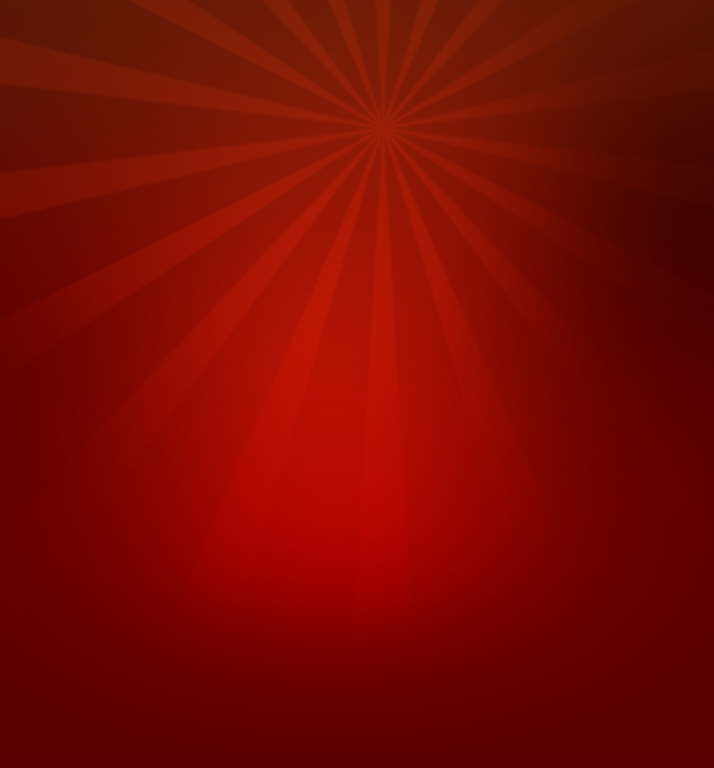
A Shadertoy shader for this background:

```glsl
// A deep red backdrop: a tall soft glow, a brown tint along the top, a dark
// patch at the right, and eighteen faint rays fanning out of a hub high up.
// Gaussian falloffs make the light; a repeated angle makes the rays.

const float TAU = 6.2831853;

float bell(float d, float sigma) {
    return exp(-0.5 * d * d / (sigma * sigma));
}

// Coverage of evenly spaced wedges around the origin; one points straight up.
float rayFan(vec2 q, float count, float halfWidth, float softness) {
    float turn = atan(q.x, q.y) / TAU * count;
    float fromAxis = abs(fract(turn + 0.5) - 0.5);
    float edge = (halfWidth - fromAxis) * TAU / count * length(q);
    return smoothstep(-softness, softness, edge);
}

// Tall glow: long tail upward, quick fall below, leaning to the hub on top.
float tallGlow(vec2 p) {
    float rise = smoothstep(0.5, 0.9, p.y);
    float across = bell(p.x - mix(0.435, 0.485, rise), mix(0.195, 0.25, rise));
    float dy = p.y - 0.414;
    float along = dy > 0.0 ? bell(dy, 0.36) : exp(-pow(-dy / 0.25, 3.0));
    return across * along;
}

void mainImage(out vec4 fragColor, in vec2 fragCoord) {
    vec2 p = fragCoord / iResolution.xy * vec2(0.93, 1.0);
    float pixel = 1.0 / iResolution.y;

    // Base red and the glow, warmer toward the top
    float glow = tallGlow(p);
    float warmth = smoothstep(0.15, 0.65, p.y);
    vec3 color = vec3(0.36, 0.0, 0.0);
    color += glow * vec3(0.365, 0.09 * warmth, 0.014 * warmth);

    // Brown tint along the top
    float tint = smoothstep(0.56, 1.02, p.y);
    color += tint * vec3(-0.015, 0.085, 0.02);

    // Dark patch at the right
    float shade = bell(p.x - 0.93, 0.18) * bell(p.y - 0.73, 0.15);
    color *= 1.0 - shade * vec3(0.33, 0.55, 0.8);

    // Rays, fading downward and to the right, sooner away from the glow
    vec2 hub = vec2(0.499, 0.833);
    float strength = 0.072 * smoothstep(0.14, 0.2, p.y)
                   * mix(0.28, 1.0, smoothstep(0.38, 0.75, p.y))
                   * (1.0 - 0.75 * smoothstep(0.54, 0.8, p.x));
    strength *= mix(0.3, 1.0, smoothstep(0.0, 0.4, glow + tint + p.y - 0.55));
    float rays = rayFan(p - hub, 18.0, 0.168, 0.0015 + pixel);
    color += rays * strength * vec3(1.0, 0.24 * warmth, 0.08 * warmth);

    // Bright hub where the rays meet
    color += bell(length(p - hub), 0.022) * vec3(0.05, 0.012, 0.006);

    // Slight darkening at the foot
    color.r -= 0.02 * smoothstep(0.03, 0.0, p.y);

    fragColor = vec4(clamp(color, 0.0, 1.0), 1.0);
}
```
